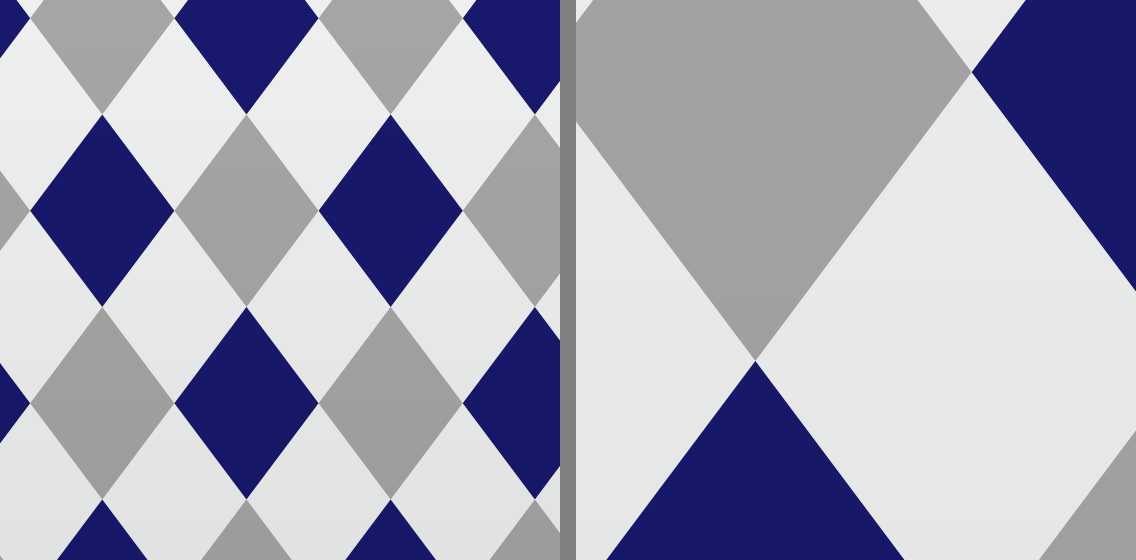
Left, the full canvas; right, a detail of the centre.
A Shadertoy shader for this pattern:

```glsl
// Argyle-style lozenges, touching tip to tip, on a pale ground.
// The plane is split into cells with one diamond each; cell parity
// alternates navy and grey, and a soft vertical light shades it all.

// Signed distance to a diamond with the given half extents, negative inside.
float diamondDistance(vec2 p, vec2 halfSize) {
    vec2 q = abs(p) / halfSize;
    return (q.x + q.y - 1.0) / length(1.0 / halfSize);
}

void mainImage(out vec4 fragColor, in vec2 fragCoord) {
    vec2 uv = fragCoord / iResolution.y;
    float pixel = 1.0 / iResolution.y;

    // Lattice of diamond centres
    vec2 pitch = vec2(0.2575, 0.34375);
    vec2 grid = (uv - vec2(0.1826, 0.6237)) / pitch;
    vec2 cell = floor(grid + 0.5);
    vec2 local = (grid - cell) * pitch;

    // Checkerboard choice of diamond colour
    float parity = mod(cell.x + cell.y, 2.0);
    vec3 navy = vec3(0.093, 0.093, 0.415);
    vec3 grey = vec3(0.626, 0.630, 0.627);
    vec3 diamondColor = parity < 0.5 ? navy : grey;

    // Smooth-edged diamond over the ground
    float d = diamondDistance(local, 0.5 * pitch);
    float coverage = 1.0 - smoothstep(-0.6 * pixel, 0.6 * pixel, d);
    vec3 color = mix(vec3(0.908, 0.912, 0.911), diamondColor, coverage);

    // Gentle light from above
    color *= mix(0.970, 1.030, uv.y);

    fragColor = vec4(color, 1.0);
}
```
